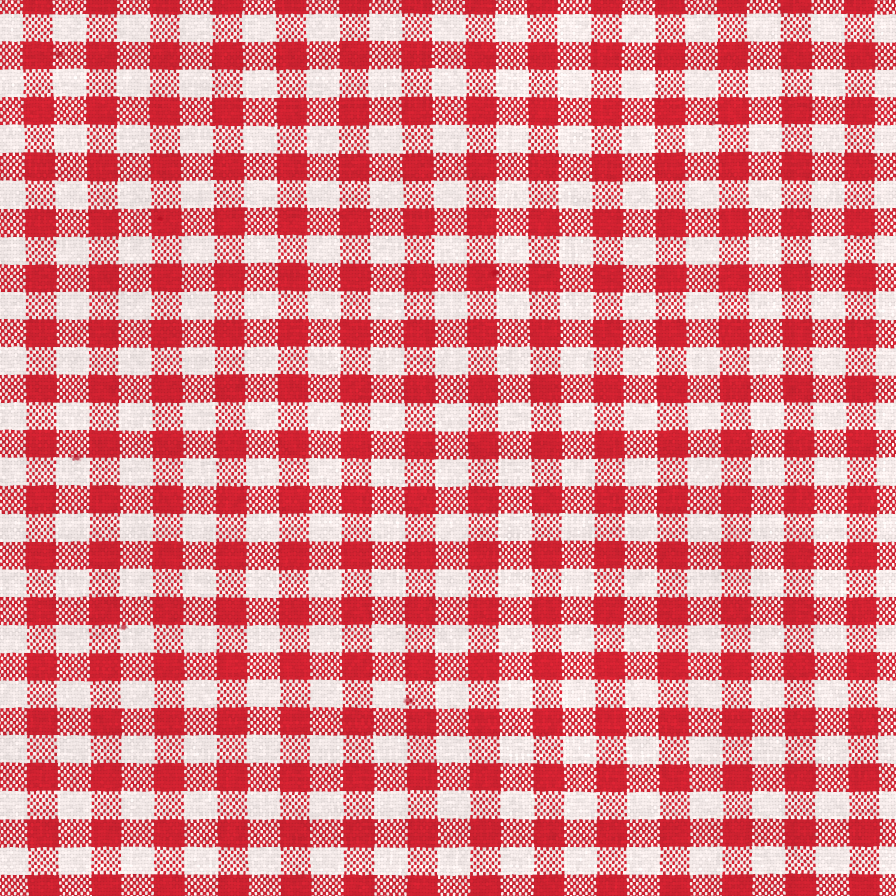
Write a Shadertoy shader that draws this texture.

```glsl
// Red and white gingham cloth in plain weave, with uneven threads and a few slubs.

const vec2 REPEATS = vec2(14.2, 16.14);    // checks across and up the canvas
const vec2 RED_CENTER = vec2(0.398, 0.628); // middle of one red check
const vec2 THREADS = vec2(21.0, 16.0);     // threads per check: warp, weft
const vec2 RED_THREADS = vec2(10.0, 8.0);  // how many of them are dyed
const float SKEW = 0.006;                  // lean of the warp
const vec3 RED = vec3(0.83, 0.135, 0.195);
const vec3 WHITE = vec3(0.975, 0.935, 0.93);
const vec3 SLUB_RED = vec3(0.70, 0.05, 0.12);
const int SAMPLES = 3;
const int SLUBS = 9;

float hash(vec2 p) {
    vec3 q = fract(p.xyx * vec3(0.1031, 0.1030, 0.0973));
    q += dot(q, q.yzx + 33.33);
    return fract((q.x + q.y) * q.z);
}

vec2 gradient(vec2 cell) {
    float angle = 6.2832 * hash(cell);
    return vec2(cos(angle), sin(angle));
}

float gradientNoise(vec2 p) {
    vec2 i = floor(p), f = fract(p);
    vec2 w = f * f * f * (f * (f * 6.0 - 15.0) + 10.0);
    vec2 e = vec2(1.0, 0.0);
    float low = mix(dot(gradient(i), f), dot(gradient(i + e), f - e), w.x);
    float high = mix(dot(gradient(i + e.yx), f - e.yx),
                     dot(gradient(i + e.xx), f - e.xx), w.x);
    return mix(low, high, w.y);
}

// Canvas position to thread coordinates, with slight drift of the cloth
vec2 threadCoords(vec2 uv) {
    vec2 p = uv - RED_CENTER;
    p.x += (uv.y - 0.5) * SKEW;
    vec2 drift = vec2(gradientNoise(uv * vec2(9.0, 5.0) + 11.0),
                      gradientNoise(uv * vec2(5.0, 9.0) + 47.0));
    vec2 jitter = vec2(gradientNoise(uv * vec2(45.0, 90.0) + 3.0),
                       gradientNoise(uv * vec2(90.0, 45.0) + 71.0));
    return (p * REPEATS + 0.035 * drift + 0.018 * jitter) * THREADS
           + 0.5 * RED_THREADS;
}

// Dye of one thread, with its own tone and uneven spinning along its length
vec3 threadColor(float id, float along, float count, float redCount, float seed) {
    vec3 dye = mod(id, count) < redCount ? RED : WHITE;
    float tone = 0.06 * (hash(vec2(id + 200.0, seed)) - 0.5);
    float spin = 0.09 * gradientNoise(vec2(id * 7.37 + seed, along * 0.35));
    return dye * (1.0 + tone + spin);
}

// Plain weave: the warp rises over every other weft as a narrow float
vec3 weave(vec2 t) {
    vec2 id = floor(t), f = fract(t) - 0.5;
    vec3 warp = threadColor(id.x, t.y, THREADS.x, RED_THREADS.x, 17.0);
    vec3 weft = threadColor(id.y, t.x, THREADS.y, RED_THREADS.y, 53.0);
    float warpOnTop = 1.0 - mod(id.x + id.y, 2.0);
    float halfWidth = 0.43 + 0.12 * gradientNoise(t * 0.4 + 29.0);
    vec2 q = abs(f) / vec2(halfWidth, 0.56);
    float edge = pow(dot(q * q, q * q), 0.25);
    float warpFloat = warpOnTop * (1.0 - smoothstep(0.85, 1.1, edge));

    // Rounded threads darken toward their sides; gaps sit at the corners
    float warpRound = 1.0 - 0.22 * f.x * f.x;
    float weftRound = 1.0 - 0.30 * f.y * f.y;
    vec2 c = 4.0 * f * f;
    float gap = 0.16 * smoothstep(0.25, 1.0, c.x * c.y);
    return mix(weft * weftRound, warp * warpRound, warpFloat) * (1.0 - gap);
}

// Coverage of a few small knots scattered over the cloth
float slubs(vec2 uv) {
    float cover = 0.0;
    for (int k = 0; k < SLUBS; k++) {
        float n = float(k);
        vec2 center = vec2(hash(vec2(n, 5.0)), hash(vec2(n, 19.0)));
        vec2 radius = mix(vec2(0.003), vec2(0.008, 0.005), hash(vec2(n, 31.0)));
        vec2 d = (uv - center) / radius;
        float ragged = 0.4 * gradientNoise(uv * 300.0);
        cover = max(cover, 1.0 - smoothstep(0.4, 1.0, length(d) + ragged));
    }
    return cover;
}

void mainImage(out vec4 fragColor, in vec2 fragCoord) {
    // Average several samples per pixel to smooth the fine threads
    vec3 color = vec3(0.0);
    for (int y = 0; y < SAMPLES; y++) {
        for (int x = 0; x < SAMPLES; x++) {
            vec2 offset = (vec2(x, y) + 0.5) / float(SAMPLES) - 0.5;
            color += weave(threadCoords((fragCoord + offset) / iResolution.xy));
        }
    }
    color /= float(SAMPLES * SAMPLES);

    // Knots, then soft unevenness of the light
    vec2 uv = fragCoord / iResolution.xy;
    color = mix(color, SLUB_RED, 0.65 * slubs(uv));
    color *= 0.99 + 0.02 * uv.x + 0.03 * gradientNoise(uv * 4.0 + 7.0);
    fragColor = vec4(clamp(color, 0.0, 1.0), 1.0);
}
```
